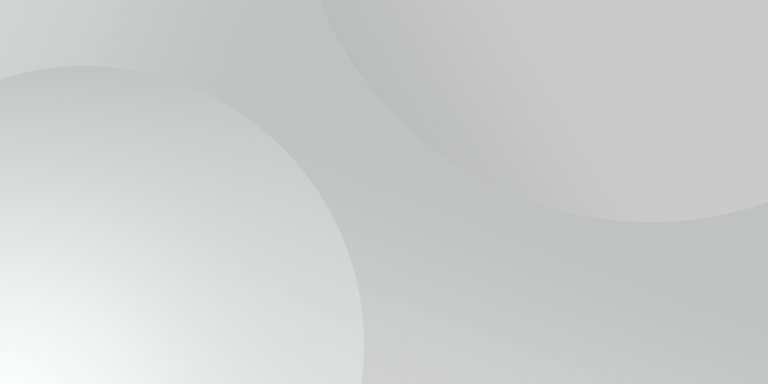
Write a WebGL 2 fragment shader that draws this background.

```glsl
#version 300 es
precision highp float;
// Soft grey background with two large overlapping discs and smooth gradients.

uniform vec2 u_resolution;
out vec4 fragColor;

// Lengths are in canvas heights, origin at the lower left.
const vec2  LEFT_CENTER  = vec2(0.2214, 0.1016);
const float LEFT_RADIUS  = 0.7266;
const vec2  RIGHT_CENTER = vec2(1.6927, 1.3516);
const float RIGHT_RADIUS = 0.930;

const vec3 BACK_DARK   = vec3(0.752, 0.761, 0.757);
const vec3 BACK_LIGHT  = vec3(0.815, 0.817, 0.816);
const vec3 LEFT_SHADE  = vec3(0.750, 0.756, 0.753);
const vec3 RIGHT_SHADE = vec3(0.732, 0.736, 0.734);
const vec3 RIGHT_LIGHT = vec3(0.793, 0.793, 0.793);

const vec2  BACK_AXIS    = vec2(0.35, 0.94);
const vec2  RIGHT_AXIS   = vec2(0.86, 0.50);
const vec2  RIGHT_ORIGIN = vec2(1.04, 0.714);
const float CORNER_LIGHT = 0.072;
const float LEFT_RISE    = 0.11;
const float GLOW_AMOUNT  = 0.12;
const float GLOW_SPREAD  = 0.30;

// Antialiased coverage of a disc.
float disc(vec2 p, vec2 center, float radius, float pixel) {
    return smoothstep(pixel, -pixel, length(p - center) - radius);
}

// Light from the upper left corner and from the bottom edge.
vec3 backdrop(vec2 p) {
    float fall = smoothstep(0.3, 0.95, dot(p, BACK_AXIS));
    float corner = 1.0 - smoothstep(-0.1, 0.8, p.x + 0.4 * (1.0 - p.y));
    return mix(BACK_LIGHT, BACK_DARK, fall) + CORNER_LIGHT * corner * fall;
}

// Brightens downwards, with a white glow in the lower left corner.
vec3 leftSurface(vec2 p) {
    float top = LEFT_CENTER.y + LEFT_RADIUS;
    float depth = clamp((top - p.y) / top, 0.0, 1.0);
    float glow = exp(-dot(p, p) / GLOW_SPREAD);
    return LEFT_SHADE + LEFT_RISE * pow(depth, 0.75) + GLOW_AMOUNT * glow;
}

// Darkest along the lower left rim.
vec3 rightSurface(vec2 p) {
    float t = dot(p - RIGHT_ORIGIN, RIGHT_AXIS);
    return mix(RIGHT_SHADE, RIGHT_LIGHT, smoothstep(-0.12, 0.5, t));
}

// Fine dither that hides banding.
float hash(vec2 p) {
    return fract(sin(dot(p, vec2(12.99, 78.23))) * 43758.5);
}

void main() {
    vec2 p = gl_FragCoord.xy / u_resolution.y;
    float pixel = 0.8 / u_resolution.y;

    vec3 color = backdrop(p);
    color = mix(color, rightSurface(p), disc(p, RIGHT_CENTER, RIGHT_RADIUS, pixel));
    color = mix(color, leftSurface(p), disc(p, LEFT_CENTER, LEFT_RADIUS, pixel));
    color += (hash(gl_FragCoord.xy) - 0.5) / 255.0;

    fragColor = vec4(clamp(color, 0.0, 1.0), 1.0);
}
```
